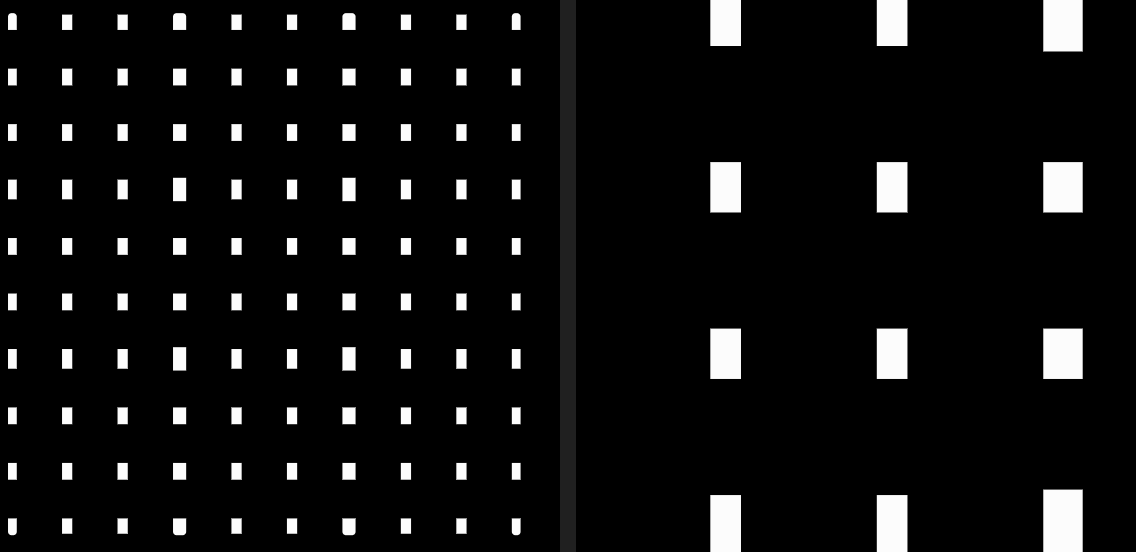
Left: the whole. Right: its middle third, enlarged.
This pattern is drawn by a WebGL 2 fragment shader. Its source:

```glsl
#version 300 es
precision highp float;
// White dashes on black at the crossings of a ten by ten lattice, with every third line heavier.

#define PITCH 0.10053            // lattice step, in canvas heights
#define CENTRE vec2(0.4788, 0.5033)
#define HEAVY_GAP 0.0263         // extra step beside a heavy line, in pitches
#define EDGE_INSET 0.0132        // outermost lines sit slightly inward
#define DASH vec2(0.0921, 0.1513)        // half size of a plain dash
#define HEAVY_GROW vec2(0.0263, 0.0263)  // added on heavy lines
#define EDGE_SHRINK 0.0132
#define CROSS_GROW 0.0329        // extra height where heavy lines cross
#define CAP_GROW 0.0132          // half of the outward cap extension
#define CAP_RADIUS 0.065
#define INK vec3(0.99)
#define GROUND vec3(0.0)

uniform vec2 u_resolution;
out vec4 fragColor;

// Signed distance to a box with rounded corners
float roundedBox(vec2 p, vec2 halfSize, float radius) {
    vec2 d = abs(p) - halfSize + radius;
    return length(max(d, 0.0)) + min(max(d.x, d.y), 0.0) - radius;
}

void main() {
    // Fold the mirror-symmetric lattice into one quadrant
    vec2 p = abs((gl_FragCoord.xy / u_resolution.y - CENTRE) / PITCH);
    vec2 line = min(floor(p), 4.0);
    vec2 heavy = vec2(equal(line, vec2(1.0)));
    vec2 edge = vec2(equal(line, vec2(4.0)));

    // Position and size depend on the kind of line in each direction
    vec2 middle = line + 0.5 + HEAVY_GAP * min(line, 2.0) - EDGE_INSET * edge;
    vec2 halfSize = DASH + HEAVY_GROW * heavy - EDGE_SHRINK * edge;
    halfSize.y += CROSS_GROW * heavy.x * heavy.y;

    // Rounded caps end the heavy and outer columns
    float cap = edge.y * max(heavy.x, edge.x);
    middle.y += CAP_GROW * cap;
    halfSize.y += CAP_GROW * cap;
    vec2 q = p - middle;
    float radius = CAP_RADIUS * cap * step(0.0, q.y);

    // Smooth the edge over one pixel
    float pixel = 1.0 / (u_resolution.y * PITCH);
    float ink = clamp(0.5 - roundedBox(q, halfSize, radius) / pixel, 0.0, 1.0);
    fragColor = vec4(mix(GROUND, INK, ink), 1.0);
}
```
